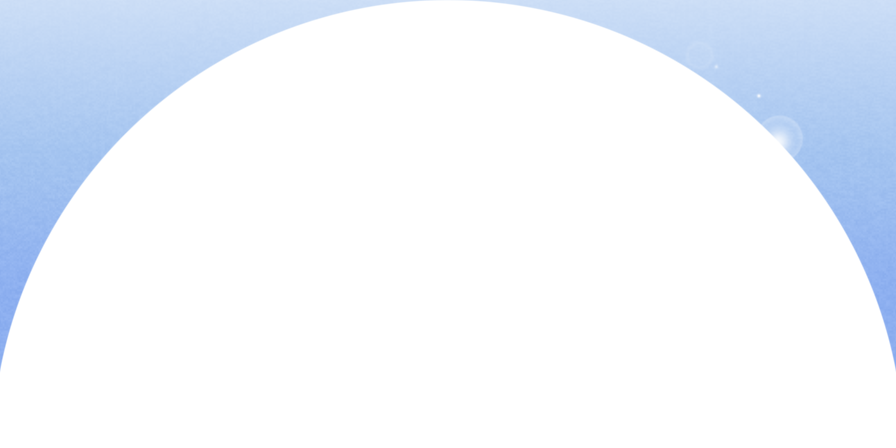
Give the GLSL for this background, as a WebGL 2 fragment shader.

```glsl
#version 300 es
precision highp float;
// A large white disc rises over a grainy blue vertical gradient.
// Distances are in canvas heights; soap bubbles and sparks are
// distance-based glows, and the disc is laid over them last.

uniform vec2 u_resolution;
out vec4 fragColor;

const vec3 SKY_TOP = vec3(0.80, 0.87, 0.965);
const vec3 SKY_MID = vec3(0.645, 0.77, 0.94);
const vec3 SKY_LOW = vec3(0.55, 0.685, 0.94);
const vec3 WHITE = vec3(1.0);

float hash(vec2 p) {
    return fract(sin(dot(p, vec2(127.1, 311.7))) * 43758.5453);
}

float valueNoise(vec2 p) {
    vec2 cell = floor(p);
    vec2 f = fract(p);
    f = f * f * (3.0 - 2.0 * f);
    float low = mix(hash(cell), hash(cell + vec2(1.0, 0.0)), f.x);
    float high = mix(hash(cell + vec2(0.0, 1.0)), hash(cell + vec2(1.0)), f.x);
    return mix(low, high, f.y);
}

// Coverage of a disc with an edge of the given softness
float disc(vec2 p, vec2 center, float radius, float soft) {
    return 1.0 - smoothstep(-soft, soft, length(p - center) - radius);
}

float glow(vec2 p, vec2 center, float size) {
    vec2 d = (p - center) / size;
    return exp(-dot(d, d));
}

// Faint filled sphere with a brighter rim
float bubble(vec2 p, vec2 center, float radius, float soft) {
    float r = length(p - center) / radius;
    float body = disc(p, center, radius, soft);
    return body * (0.35 + 0.65 * smoothstep(0.7, 1.0, r));
}

// Three-stop gradient; depth is measured down from the top
vec3 sky(float depth) {
    vec3 upper = mix(SKY_TOP, SKY_MID, clamp(depth / 0.34, 0.0, 1.0));
    return mix(upper, SKY_LOW, smoothstep(0.30, 0.70, depth));
}

// Fine grain with slightly wider horizontal flecks
float grain(vec2 p) {
    float fine = valueNoise(p * 250.0);
    float flecks = valueNoise(p * vec2(70.0, 150.0));
    return (fine - 0.5) * 0.6 + (flecks - 0.5) * 0.4;
}

void main() {
    vec2 p = gl_FragCoord.xy / u_resolution.y;
    float pixel = 1.0 / u_resolution.y;

    // Background gradient and paper grain
    float depth = 1.0 - p.y;
    vec3 color = sky(depth);
    color += grain(p) * mix(0.025, 0.06, smoothstep(0.0, 0.5, depth)) * vec3(1.0, 0.8, 0.4);

    // Bubbles and their highlights
    color = mix(color, WHITE, 0.24 * bubble(p, vec2(1.740, 0.690), 0.052, 0.003));
    color = mix(color, WHITE, 0.85 * glow(p, vec2(1.737, 0.683), 0.025));
    color = mix(color, WHITE, 0.16 * bubble(p, vec2(1.562, 0.876), 0.030, 0.006));

    // Small sparks
    color = mix(color, WHITE, 0.90 * glow(p, vec2(1.694, 0.786), 0.004));
    color = mix(color, WHITE, 0.50 * glow(p, vec2(1.599, 0.851), 0.004));

    // Foreground disc, centred just below the canvas
    color = mix(color, WHITE, disc(p, vec2(1.0, -0.018), 1.018, pixel));

    fragColor = vec4(color, 1.0);
}
```
